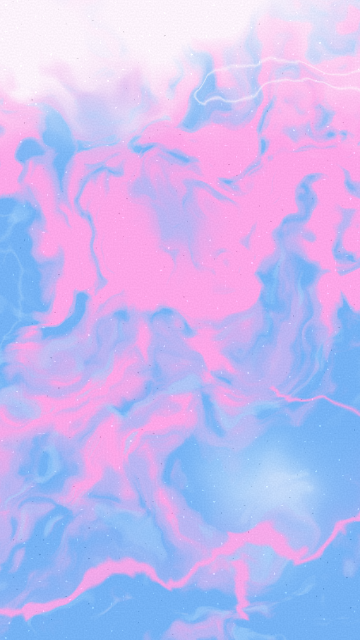
This texture is drawn by a WebGL 1 fragment shader. Its source:

```glsl
precision highp float;
// Poured marble paint: pink and white over lavender and sky blue, with fine veins.
uniform vec2 u_resolution;

vec2 hashGradient(vec2 cell) {
  float angle = 6.2832 * fract(sin(dot(cell, vec2(127.1, 311.7))) * 43758.5);
  return vec2(cos(angle), sin(angle));
}

float gradientNoise(vec2 p) {
  vec2 i = floor(p), f = p - i;
  vec2 u = f * f * f * (f * (f * 6.0 - 15.0) + 10.0);
  vec2 e = vec2(0.0, 1.0);
  float low = mix(dot(hashGradient(i), f), dot(hashGradient(i + e.yx), f - e.yx), u.x);
  float high = mix(dot(hashGradient(i + e), f - e), dot(hashGradient(i + 1.0), f - 1.0), u.x);
  return 1.4 * mix(low, high, u.y);
}

float fbm(vec2 p) {
  float sum = 0.0, amplitude = 0.55;
  for (int i = 0; i < 4; i++) {
    sum += amplitude * gradientNoise(p);
    p = mat2(0.8, 0.6, -0.6, 0.8) * p * 2.03 + 7.3;
    amplitude *= 0.45;
  }
  return sum;
}

vec2 swirl(vec2 p) {
  return vec2(fbm(p + 3.1), fbm(p + vec2(17.7, 9.2)));
}

// Signed distance to a tapered strand of paint.
float strand(vec2 p, vec2 a, vec2 b, float startRadius, float endRadius) {
  vec2 ab = b - a;
  float h = clamp(dot(p - a, ab) / dot(ab, ab), 0.0, 1.0);
  return length(p - a - ab * h) - mix(startRadius, endRadius, h);
}

float fill(float d, float softness) {
  return 1.0 - smoothstep(-softness, softness, d);
}

float glow(vec2 p, vec2 center, vec2 radius) {
  vec2 q = (p - center) / radius;
  return exp(-dot(q, q));
}

void main() {
  vec2 p = gl_FragCoord.xy / u_resolution.x;

  // Two rounds of warping fold the paint
  vec2 broad = swirl(p * 2.4);
  vec2 q = p + 0.13 * broad;
  q += 0.06 * swirl(q * 5.5 + broad);
  vec2 along = mat2(0.82, -0.57, 0.57, 0.82) * q;
  float marble = fbm(along * vec2(2.2, 6.0) + 2.2 * broad);
  float wisps = fbm(along * vec2(4.0, 11.0) + 3.0 * broad + 21.0);
  float clouds = fbm(q * 3.2 + 1.5 * broad + 40.0);

  // Pink pour with pools cut out and strands running down
  float hump = (q.x - 0.80) / 0.12;
  float pour = 0.92 + 0.16 * exp(-hump * hump) - q.y;
  float pool = strand(q, vec2(-0.03, 1.18), vec2(-0.04, 0.78), 0.08, 0.10);
  float wedge = strand(q, vec2(0.11, 1.40), vec2(0.15, 1.18), 0.05, 0.01);
  pour = max(pour, -min(pool, wedge));
  pour = min(pour, strand(q, vec2(0.13, 1.14), vec2(0.05, 0.74), 0.06, 0.015));
  pour = min(pour, strand(q, vec2(0.52, 0.92), vec2(0.69, 0.69), 0.03, 0.035));
  pour = min(pour, strand(q, vec2(0.93, 0.98), vec2(0.91, 0.80), 0.035, 0.012));
  float poured = fill(pour, 0.012 + 0.05 * smoothstep(-0.15, 0.3, clouds));

  // Lavender and blue ground, tinted from 0 (blue) to 1 (pink)
  float ground = 0.36 + 1.15 * marble + 0.35 * wisps;
  ground += 0.22 * glow(p, vec2(0.25, 0.68), vec2(0.4, 0.22));
  ground -= 0.34 * smoothstep(0.55, 0.9, p.x) + 0.2 * (1.0 - smoothstep(0.1, 0.45, p.y));
  ground -= 0.7 * fill(min(pool, wedge), 0.04);
  float upper = 0.97 - 0.9 * smoothstep(0.08, 0.5, abs(marble)) - 0.25 * max(wisps, 0.0);
  upper -= 0.45 * glow(q, vec2(0.52, 1.16), vec2(0.13, 0.10));
  float tint = mix(ground, upper, poured);

  vec3 blue = vec3(0.46, 0.70, 0.96);
  vec3 sky = vec3(0.65, 0.82, 0.98);
  vec3 lavender = vec3(0.73, 0.71, 0.95);
  vec3 pink = vec3(0.99, 0.65, 0.91);
  vec3 white = vec3(0.985, 0.95, 0.985);
  vec3 color = mix(blue, lavender, smoothstep(0.05, 0.48, tint));
  color = mix(color, pink, smoothstep(0.48, 0.92, tint));

  // Pale blue streaks and the milky pool
  float pale = 0.55 * smoothstep(0.08, 0.4, wisps + 0.4 * clouds);
  pale += 0.9 * glow(q, vec2(0.76, 0.41), vec2(0.13, 0.17));
  color = mix(color, sky, min(pale, 1.0) * (1.0 - poured));
  color = mix(color, white, 0.35 * glow(q, vec2(0.78, 0.41), vec2(0.07, 0.08)));

  // Bottom ribbon with a hazy upper side, and other pink threads
  float ribbon = q.y - 0.05 - 0.29 * q.x - 0.035 * sin(q.x * 17.0 + 2.5);
  float haze = exp(-max(ribbon, 0.0) / 0.06) * smoothstep(-0.01, 0.01, ribbon);
  color = mix(color, lavender, 0.6 * haze);
  float thread = abs(ribbon) - 0.008 - 0.012 * smoothstep(-0.2, 0.4, clouds);
  thread = min(thread, strand(q, vec2(0.66, 0.23), vec2(0.70, 0.06), 0.012, 0.009));
  thread = min(thread, strand(q, vec2(0.75, 0.74), vec2(1.1, 0.61), 0.007, 0.003));
  color = mix(color, pink, 0.9 * fill(thread, 0.007));
  float band = strand(q, vec2(-0.1, 0.47), vec2(0.36, 0.69), 0.018, 0.03);
  color = mix(color, pink, 0.8 * fill(band, 0.025));

  // White bloom across the top, with a cool veil at the left
  color = mix(color, sky, 0.7 * glow(q, vec2(0.25, 1.46), vec2(0.15, 0.15)));
  float bloom = 0.75 * smoothstep(1.36, 1.78, q.y + 0.35 * clouds);
  bloom += 0.85 * glow(q, vec2(0.55, 1.76), vec2(0.2, 0.16));
  bloom += 0.8 * glow(q, vec2(0.04, 1.62), vec2(0.17, 0.16));
  bloom += 0.45 * glow(q, vec2(0.33, 1.45), vec2(0.06, 0.07));
  color = mix(color, white, min(bloom, 1.0));

  // Thin white lacing and pale veins
  float lace = abs(strand(q, vec2(0.60, 1.53), vec2(1.1, 1.58), 0.035, 0.012)) - 0.002;
  color = mix(color, white, 0.75 * fill(lace, 0.005));
  color = mix(color, sky, 0.5 * fill(abs(pool + 0.04) - 0.002, 0.005));

  // Pigment grain and sparse specks
  color += 0.022 * gradientNoise(p * 210.0);
  float speck = gradientNoise(p * 95.0 + 5.0);
  color += 0.12 * smoothstep(0.62, 0.85, speck) - 0.12 * smoothstep(0.68, 0.9, -speck);
  gl_FragColor = vec4(clamp(color, 0.0, 1.0), 1.0);
}
```
